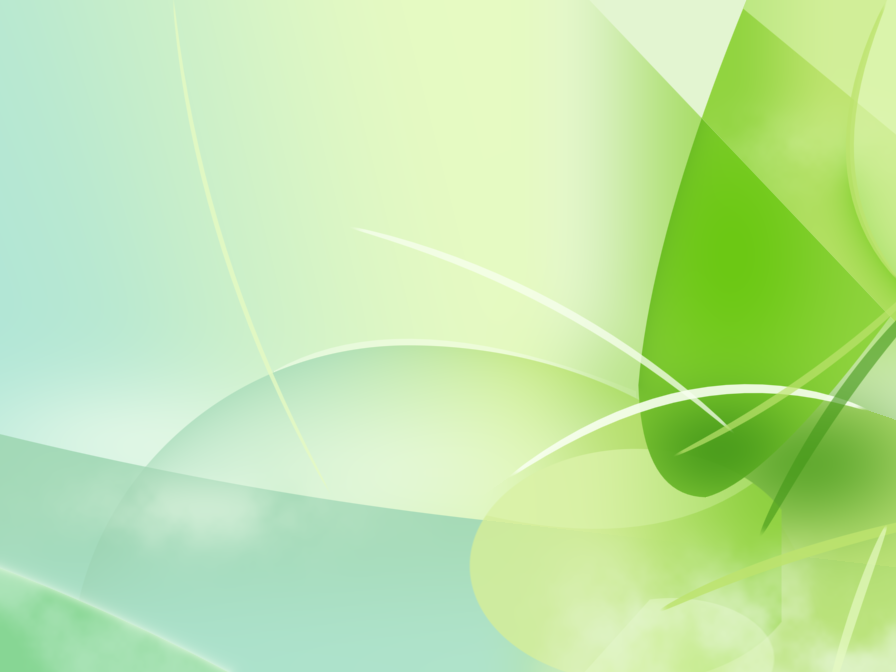
Write a WebGL 2 fragment shader that draws this background.

```glsl
#version 300 es
precision highp float;
// Abstract spring background: translucent leaves, domes and ribbons over a
// mint-to-lime gradient. Signed distances to quadratic curves and ellipses
// give the fills and tapered strokes; value noise adds the mist.
uniform vec2 u_resolution;
out vec4 outColor;

const vec3 AQUA = vec3(.69, .90, .84);
const vec3 MINT = vec3(.75, .92, .80);
const vec3 CREAM = vec3(.90, .98, .76);
const vec3 SAGE = vec3(.62, .84, .70);
const vec3 PALE = vec3(.89, .96, .82);
const vec3 LIME = vec3(.74, .89, .43);
const vec3 LEAF = vec3(.57, .83, .25);
const vec3 VIVID = vec3(.41, .78, .06);
const vec3 DEEP = vec3(.26, .59, .09);
const vec3 WHITE = vec3(.97, 1, .94);
const int CURVE_STEPS = 20;
const float MIST_SCALE = 7.;

vec2 p;    // position, canvas height = 1
vec3 col;  // colour painted so far

float hash(vec2 v) {
  vec3 q = fract(v.xyx * .1031);
  q += dot(q, q.yzx + 33.33);
  return fract((q.x + q.y) * q.z);
}

float noise(vec2 v) {
  vec2 i = floor(v), f = fract(v);
  f = f * f * (3. - 2. * f);
  return mix(mix(hash(i), hash(i + vec2(1, 0)), f.x),
             mix(hash(i + vec2(0, 1)), hash(i + 1.), f.x), f.y);
}

float fbm(vec2 v) {
  float sum = 0., amp = .5;
  for (int i = 0; i < 5; i++) { sum += amp * noise(v); v = v * 2.03 + 7.1; amp *= .5; }
  return sum;
}

// Signed distance, positive left of travel
float line(vec2 a, vec2 b) {
  vec2 e = normalize(b - a), q = p - a;
  return e.x * q.y - e.y * q.x;
}

// Signed distance and parameter along a quadratic curve
vec2 curve(vec2 a, vec2 b, vec2 c) {
  vec2 best = vec2(9, 0), from = a;
  for (int i = 1; i <= CURVE_STEPS; i++) {
    float t = float(i) / float(CURVE_STEPS);
    vec2 to = mix(mix(a, b, t), mix(b, c, t), t), e = to - from, q = p - from;
    float h = clamp(dot(q, e) / dot(e, e), 0., 1.), d = length(q - e * h);
    if (d < abs(best.x))
      best = vec2(line(from, to) < 0. ? -d : d, t + (h - 1.) / float(CURVE_STEPS));
    from = to;
  }
  return best;
}

float ellipse(vec2 c, vec2 r) { return (1. - length((p - c) / r)) * min(r.x, r.y); }
float fill(float d) { float w = .9 / u_resolution.y; return smoothstep(-w, w, d); }
float glow(vec2 c, vec2 r) { vec2 q = (p - c) / r; return exp(-dot(q, q)); }
float fade(float d, float k) { return exp(-max(d, 0.) * k); }
void tint(vec3 c, float a) { col = mix(col, c, clamp(a, 0., 1.)); }

// Ribbon that swells in the middle and thins at both ends
void ribbon(vec3 c, float a, float width, vec2 d) {
  float taper = max(4. * d.y * (1. - d.y), 0.);
  tint(c, a * fill(width * sqrt(taper) - abs(d.x)) * smoothstep(0., .16, taper));
}

void main() {
  p = gl_FragCoord.xy / u_resolution * vec2(4. / 3., 1);
  float mist = smoothstep(.35, .75, fbm(p * MIST_SCALE));

  // Sky gradient
  col = mix(AQUA, MINT, smoothstep(-.1, .4, p.x + .4 * (p.y - .55)));
  tint(CREAM, smoothstep(.1, .76, p.x + .25 * (p.y - .6)));
  tint(PALE, smoothstep(.76, .92, p.x));
  tint(WHITE, .6 * glow(vec2(.2, .34), vec2(.25, .1)));

  // Dome with a pale crescent on its shoulder
  float dome = ellipse(vec2(.608, 0), vec2(p.x < .608 ? .503 : .62, .486));
  float crescent = curve(vec2(.408, .448), vec2(.6, .557), vec2(.946, .418)).x;
  tint(WHITE, .5 * fill(min(-crescent, -dome)) * step(abs(p.x - .677), .269) * step(.35, p.y));
  tint(mix(SAGE, LIME, smoothstep(.45, .85, p.x)), fill(dome) * (.12 + .55 * fade(dome, 15.)));
  tint(WHITE, .4 * glow(vec2(.58, .3), vec2(.2, .1)));

  // Lower left folds
  float fold = -curve(vec2(0, .354), vec2(.36, .266), vec2(.72, .226)).x;
  float corner = -curve(vec2(0, .155), vec2(.18, .085), vec2(.34, 0)).x;
  tint(mix(SAGE, AQUA, smoothstep(.28, 0., p.y) * .7), .9 * fill(fold));
  tint(SAGE * .94, .25 * fill(min(fold, dome)) * fade(dome, 18.));
  tint(WHITE, .5 * mist * glow(vec2(.3, .24), vec2(.2, .06)));
  tint(mix(vec3(.53, .84, .58), MINT, mist * .6), fill(corner));
  tint(WHITE, .5 * fade(abs(corner), 130.));

  // Soft leaf behind the main one
  float back = line(vec2(.877, 1), vec2(1.05, .818));
  tint(LEAF, .75 * fill(-back) * smoothstep(.82, 1.08, p.x) * smoothstep(.36, .6, p.y));
  tint(LEAF, .4 * glow(vec2(.95, .42), vec2(.12, .1)));

  // Upper right layers
  float edge = curve(vec2(1.111, 1), vec2(.969, .653), vec2(.95, .427)).x;
  float upper = line(vec2(1.05, .818), vec2(1.333, .52));
  float bright = line(vec2(1.111, .983), vec2(1.333, .8));
  vec2 oval = curve(vec2(1.32, 1), vec2(1.2, .74), vec2(1.34, .58));
  float above = fill(min(edge, upper));
  tint(mix(LEAF, LIME, smoothstep(1.08, 1.25, p.x)), above);
  tint(CREAM, above * (.5 * fill(bright) + .4 * mist * glow(vec2(1.2, .77), vec2(.13, .06))));
  tint(VIVID, .6 * above * fade(abs(oval.x), 25.) * smoothstep(.3, .7, oval.y));
  tint(CREAM, .45 * above * fill(oval.x));

  // Lower right ground
  vec2 arc = curve(vec2(.755, .288), vec2(1.031, .488), vec2(1.293, .389));
  tint(LIME, .85 * fill(-arc.x) * smoothstep(.7, 1., p.x) * smoothstep(.46, .38, p.y));
  tint(DEEP, .75 * glow(vec2(1.2, .31), vec2(.17, .11)));

  // Yellow petal and its inner lens
  float petal = min(ellipse(vec2(.946, .158), vec2(.247, .174)), 1.163 - p.x);
  float lens = curve(vec2(.72, .234), vec2(1.007, .167), vec2(1.16, .314)).x;
  tint(mix(vec3(.83, .93, .6), LEAF, smoothstep(.85, 1.16, p.x)), .85 * fill(petal));
  tint(CREAM, .3 * fill(min(petal, lens)));

  // Main leaf, with a dark heart at its base
  float lobe = curve(vec2(.95, .427), vec2(.955, .262), vec2(1.05, .26)).x;
  float belly = curve(vec2(1.05, .26), vec2(1.146, .285), vec2(1.333, .54)).x;
  vec3 green = mix(LEAF, VIVID, glow(vec2(1.09, .62), vec2(.15, .25)));
  float dark = .9 * glow(vec2(1.07, .33), vec2(.13, .09)) + .3 * fade(edge, 45.);
  tint(mix(green, DEEP, min(dark, 1.)), .95 * fill(min(min(edge, -upper), min(lobe, belly))));

  // Low petal and drifting mist
  float low = min(ellipse(vec2(1, .02), vec2(.152, .09)), -line(vec2(.87, 0), vec2(.96, .1)));
  tint(CREAM, .5 * fill(low));
  tint(PALE, .85 * mist * smoothstep(.24, .06, p.y) * smoothstep(.72, .95, p.x));

  // Ribbons
  ribbon(CREAM, .8, .0035, curve(vec2(.257, 1.01), vec2(.291, .623), vec2(.495, .259)));
  ribbon(WHITE, .75, .006, curve(vec2(.517, .663), vec2(.844, .582), vec2(1.094, .354)));
  ribbon(WHITE, .9, .007, arc);
  ribbon(LIME, .8, .006, oval);
  ribbon(DEEP, .6, .01, curve(vec2(1.4, .58), vec2(1.25, .44), vec2(1.13, .2)));
  ribbon(LIME, .7, .006, curve(vec2(1.4, .61), vec2(1.23, .43), vec2(1, .32)));
  ribbon(LIME, .85, .008, curve(vec2(.98, .09), vec2(1.17, .19), vec2(1.5, .25)));
  ribbon(CREAM, .7, .007, curve(vec2(1.23, -.05), vec2(1.27, .1), vec2(1.32, .22)));
  outColor = vec4(col, 1);
}
```
